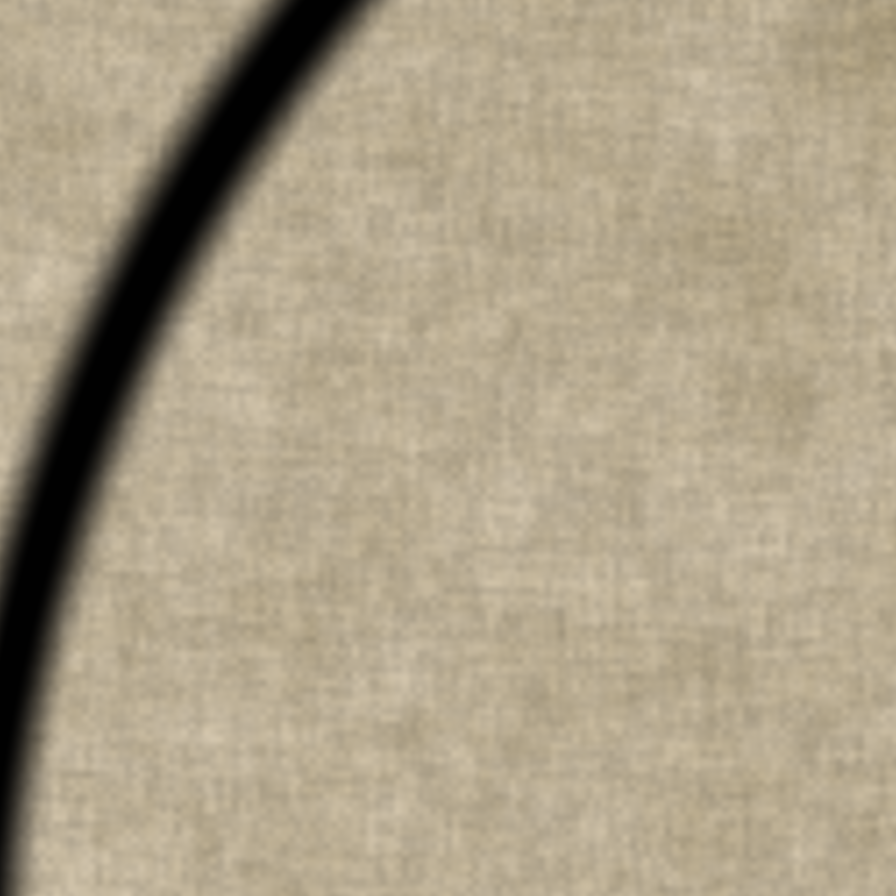
This texture is drawn by a WebGL 2 fragment shader. Its source:

```glsl
#version 300 es
precision highp float;

uniform vec2 u_resolution;
out vec4 fragColor;

// Palette
const vec3 LINEN_LIGHT = vec3(0.785, 0.737, 0.650);
const vec3 LINEN_DARK = vec3(0.640, 0.585, 0.462);
const vec3 CORD_COLOR = vec3(0.002);

// Cord: x = A + B*y + C*y*y plus a slight sway
const vec3 CORD_CURVE = vec3(-0.024, 0.026, 0.364);
const float SWAY_SIZE = 0.006;
const float SWAY_RATE = 5.2;
const float CORD_RADIUS = 0.040;
const float CORD_FLARE = 0.004;
const float CORD_BLUR = 0.031;

// Cloth
const float THREADS = 105.0;
const float WEAVE_DEPTH = 0.15;
const float GRAIN_DEPTH = 0.085;
const float MOTTLE_DEPTH = 0.50;
const float SLUB_DEPTH = 0.42;
const float STAIN_BASE = 0.36;

// Broad tone patches: centre, radius, strength (negative is lighter)
const int PATCHES = 11;
const vec4 PATCH[PATCHES] = vec4[PATCHES](
    vec4(0.82, 0.74, 0.10, 0.24), vec4(0.84, 0.56, 0.07, 0.20),
    vec4(0.64, 0.24, 0.09, 0.20), vec4(0.32, 0.33, 0.06, 0.22),
    vec4(0.05, 0.87, 0.06, 0.18), vec4(0.99, 0.96, 0.10, 0.34),
    vec4(0.69, 0.93, 0.05, 0.18), vec4(0.80, 0.08, 0.07, 0.18),
    vec4(0.80, 0.87, 0.05, -0.18), vec4(0.97, 0.47, 0.06, -0.14),
    vec4(0.28, 0.21, 0.05, -0.12));

// Pale flecks: centre, half size
const int FLECKS = 3;
const vec4 FLECK[FLECKS] = vec4[FLECKS](
    vec4(0.651, 0.145, 0.020, 0.008),
    vec4(0.430, 0.626, 0.014, 0.011),
    vec4(0.378, 0.576, 0.013, 0.009));

// Integer hash of a lattice cell, 0 to 1
float hash(vec2 cell) {
    uvec2 q = uvec2(ivec2(cell)) * uvec2(1597u, 3812u) + uvec2(71u, 913u);
    uint n = (q.x ^ (q.y * 2699u)) * 747797u + 28913u;
    n = ((n >> 15) ^ n) * 277803u;
    n = ((n >> 13) ^ n) * 91571u;
    return float((n >> 8) & 65535u) / 65535.0;
}

float noise(vec2 p) {
    vec2 i = floor(p);
    vec2 f = p - i;
    f = f * f * (3.0 - 2.0 * f);
    float low = mix(hash(i), hash(i + vec2(1, 0)), f.x);
    float high = mix(hash(i + vec2(0, 1)), hash(i + vec2(1, 1)), f.x);
    return mix(low, high, f.y);
}

float fbm(vec2 p) {
    float sum = 0.0;
    float amp = 0.5;
    for (int k = 0; k < 5; k++) {
        sum += amp * noise(p);
        p = p * 2.03 + 17.3;
        amp *= 0.55;
    }
    return sum / 1.055;
}

// Short thick places in the yarn, along both thread directions
float slubs(vec2 uv) {
    float across = noise(uv * vec2(26.0, 68.0) + 130.0);
    float along = noise(uv * vec2(72.0, 30.0) + 210.0);
    return 0.5 * (across + along) - 0.5;
}

// Stain level of the cloth: 0 is pale, 1 is dark
float stainLevel(vec2 uv) {
    float stain = STAIN_BASE + 0.08 * (uv.x + uv.y - 1.0);
    for (int k = 0; k < PATCHES; k++) {
        vec2 d = (uv - PATCH[k].xy) / PATCH[k].z;
        stain += PATCH[k].w * exp(-dot(d, d));
    }
    stain += MOTTLE_DEPTH * (fbm(uv * vec2(9.0, 12.0) + 5.0) - 0.5);
    return stain + SLUB_DEPTH * slubs(uv);
}

// Crossed threads of uneven thickness, centred on zero
float weave(vec2 uv) {
    vec2 bend = 0.008 * vec2(noise(uv * 14.0), noise(uv * 14.0 + 40.0));
    vec2 p = (uv + bend) * THREADS;
    float warp = noise(p * vec2(1.0, 0.24));
    float weft = noise(p * vec2(0.20, 1.0) + 300.0);
    return 0.5 * (warp + weft) - 0.5;
}

vec3 linen(vec2 uv) {
    vec3 color = mix(LINEN_LIGHT, LINEN_DARK, clamp(stainLevel(uv), -0.1, 1.0));
    float grain = noise(uv * THREADS * 1.2 + 90.0) - 0.5;
    color *= 1.0 + WEAVE_DEPTH * weave(uv) + GRAIN_DEPTH * grain;
    for (int k = 0; k < FLECKS; k++) {
        vec2 d = (uv - FLECK[k].xy) / FLECK[k].zw;
        color += 0.06 * exp(-dot(d, d) * 1.5);
    }
    return color;
}

// Approximate distance to the centre line of the cord
float cordDistance(vec2 uv) {
    float y = uv.y;
    float center = dot(CORD_CURVE, vec3(1.0, y, y * y)) + SWAY_SIZE * sin(SWAY_RATE * y);
    float slope = CORD_CURVE.y + 2.0 * CORD_CURVE.z * y + SWAY_SIZE * SWAY_RATE * cos(SWAY_RATE * y);
    return abs(uv.x - center) / sqrt(1.0 + slope * slope);
}

void main() {
    vec2 uv = gl_FragCoord.xy / u_resolution;
    float radius = CORD_RADIUS + CORD_FLARE * uv.y;
    float cloth = smoothstep(radius - CORD_BLUR, radius + CORD_BLUR, cordDistance(uv));
    fragColor = vec4(mix(CORD_COLOR, linen(uv), cloth), 1.0);
}
```
